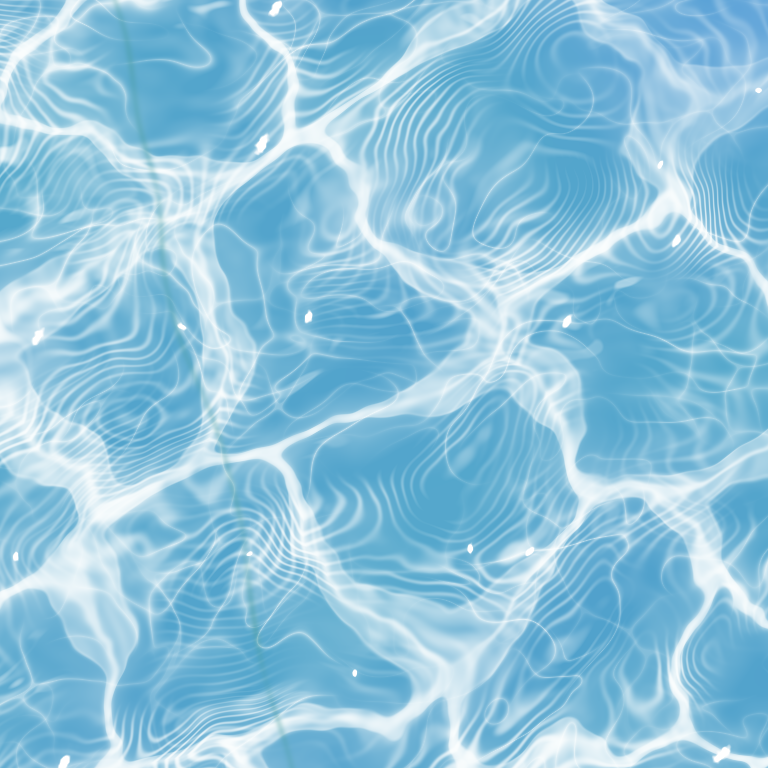
Give the GLSL for this texture, as a Shadertoy shader.

```glsl
// Sunlit pool water: white caustic web, folded light sheets, fine ripples and glints on light blue.
#define CELLS vec2(2.9, 3.8)
#define WARP 0.46
#define RIPPLE_FREQ 20.0
#define RIPPLE_GAIN 0.54
#define SHEET_GAIN 0.36
#define HALO_GAIN 0.20
#define GLINT_GRID 7.0
#define EXPOSURE 1.45
#define DEEP_COLOR vec3(0.325, 0.645, 0.800)
#define SKY_COLOR vec3(0.360, 0.620, 0.860)
#define LIGHT_COLOR vec3(0.985, 0.995, 0.995)
#define THREAD_COLOR vec3(0.300, 0.620, 0.640)

vec2 hash2(vec2 p) {
    vec3 q = fract(p.xyx * vec3(0.1031, 0.1030, 0.0973));
    q += dot(q, q.yzx + 33.33);
    return fract((q.xx + q.yz) * q.zy);
}

float slope(vec2 i, vec2 f, vec2 o) {
    return dot(hash2(i + o) * 2.0 - 1.0, f - o);
}

// Gradient noise, about -0.7 to 0.7
float noise(vec2 p) {
    vec2 i = floor(p), f = fract(p), o = vec2(0.0, 1.0);
    vec2 u = f * f * f * (f * (f * 6.0 - 15.0) + 10.0);
    return mix(mix(slope(i, f, o.xx), slope(i, f, o.yx), u.x),
               mix(slope(i, f, o.xy), slope(i, f, o.yy), u.x), u.y);
}

vec2 noise2(vec2 p) {
    return vec2(noise(p + 41.3), noise(p + 87.9));
}

// Soft mask from low to high noise
float region(vec2 p, float low, float high) {
    return smoothstep(low, high, noise(p));
}

// Distance to the cell borders, rounded where borders meet
float webDistance(vec2 p, float rounding) {
    vec2 cell = floor(p), f = fract(p), nearCell, nearPoint;
    float best = 9.0, sum = 0.0;
    for (int y = -1; y <= 1; y++)
    for (int x = -1; x <= 1; x++) {
        vec2 g = vec2(x, y);
        vec2 r = g + 0.08 + 0.84 * hash2(cell + g) - f;
        if (dot(r, r) < best) { best = dot(r, r); nearCell = g; nearPoint = r; }
    }
    for (int y = -2; y <= 2; y++)
    for (int x = -2; x <= 2; x++) {
        vec2 g = nearCell + vec2(x, y);
        vec2 r = g + 0.08 + 0.84 * hash2(cell + g) - f;
        vec2 side = r - nearPoint;
        if (dot(side, side) > 0.0001)
            sum += exp(-dot(0.5 * (nearPoint + r), normalize(side)) / rounding);
    }
    return max(-rounding * log(sum), 0.0);
}

// Thin bright lines along the contours of a field
float contours(float field) {
    return pow(0.5 + 0.5 * cos(6.2832 * field), 3.0);
}

// Scattered tilted specks with a small glow
float glints(vec2 uv) {
    vec2 q = uv * GLINT_GRID, cell = floor(q);
    float light = 0.0;
    for (int y = -1; y <= 1; y++)
    for (int x = -1; x <= 1; x++) {
        vec2 id = cell + vec2(x, y);
        vec2 rnd = hash2(id + 19.7);
        vec2 d = q - id - hash2(id + 53.1);
        float a = 0.3 + 2.4 * fract(rnd.y * 7.0);
        d = mat2(cos(a), sin(a), -sin(a), cos(a)) * d;
        float size = mix(0.03, 0.11, rnd.y * rnd.y);
        float r = length(d * vec2(1.0, 1.3 + rnd.y) + 0.5 * size * noise2(d * 20.0 + id)) / size;
        light += (1.0 - smoothstep(0.6, 1.2, r) + 0.35 * exp(-r * 0.8)) * step(0.72, rnd.x);
    }
    return light;
}

void mainImage(out vec4 fragColor, in vec2 fragCoord) {
    vec2 uv = fragCoord / iResolution.xy;
    vec2 p = mat2(0.83, -0.56, 0.56, 0.83) * uv * CELLS + 16.4;
    vec2 warped = p + WARP * noise2(p * 1.1) + 0.11 * noise2(p * 3.3);
    vec2 ragged = warped + 0.035 * noise2(p * 9.0);
    float busy = smoothstep(-0.35, 0.4, noise(p * 0.9 + 3.0) + 0.45 * (uv.y - uv.x));

    // Main web: halo, bright core and translucent sheets with lit rims
    float web = webDistance(ragged, 0.032);
    float spread = region(p * 1.25 + 12.0, -0.15, 0.35);
    float width = 0.015 + 0.15 * spread;
    float core = exp(-pow(web / mix(0.024, 0.013, spread), 2.0));
    float sheet = 1.0 - smoothstep(width * 0.92, width + 0.008, web);
    float rim = exp(-pow((web - width) / 0.011, 2.0));
    float streaks = 0.85 + 1.3 * noise(warped * vec2(13.0, 6.0) + 4.0 * noise2(p * 2.0));
    float light = 0.05 + HALO_GAIN * exp(-web * 6.5);
    light += SHEET_GAIN * sheet * streaks + 0.24 * rim * spread;
    light += core * mix(0.58, 0.34, spread) * (0.85 + 0.8 * noise(p * 3.0 + 5.0));

    // Soft mottling of the floor
    light += 0.20 * busy * region(warped * 2.3 + 7.0, -0.3, 0.45);
    light += 0.17 * noise(warped * 4.5 + 2.0) + 0.18 * noise(warped * 10.0 + 5.0) * busy;

    // Fine ripples following the web and the swell
    float swell = noise(warped * 1.35 + 30.0);
    float phase = RIPPLE_FREQ * (0.5 * web + 0.8 * swell) + 0.8 * noise(p * 4.0);
    float cross = RIPPLE_FREQ * 0.9 * noise(warped * 1.1 + 71.0) + 1.4 * noise(p * 2.5);
    float fade = 0.35 + 0.65 * exp(-web * 3.0);
    fade *= clamp(0.9 + 1.6 * noise(p * 2.8 + 33.0), 0.1, 1.6);
    light += RIPPLE_GAIN * fade * region(p * 1.5 + 61.0, -0.15, 0.25) * contours(phase);
    light += RIPPLE_GAIN * 0.75 * fade * region(p * 1.3 + 95.0, -0.05, 0.3) * contours(cross);

    // Stray filaments, finer broken webs and bright shards
    vec2 curl = warped + 0.25 * noise2(p * 3.0);
    light += 0.48 * exp(-abs(noise(curl * 2.1 + 14.0)) / 0.016) * region(p * 1.7 + 22.0, -0.15, 0.25);
    light += 0.40 * exp(-abs(noise(curl * 4.2 + 44.0)) / 0.028) * region(p * 1.4 + 66.0, -0.1, 0.3);
    float fine = webDistance(ragged * 2.1 + 0.7 * noise2(p * 2.4) + 9.0, 0.035);
    light += 0.60 * exp(-fine / 0.027) * (0.3 + 0.7 * busy) * region(p * 1.6 + 50.0, -0.1, 0.25);
    float shards = region(curl * vec2(6.0, 9.0) + 3.0 * swell, 0.1, 0.35);
    light += 0.60 * busy * shards * region(p * 1.9 + 17.0, -0.05, 0.3);

    // Colour: blue sky in the upper right, faint green thread on the floor
    float sky = smoothstep(0.36, 0.0, length((1.0 - uv) * vec2(0.8, 1.2)));
    vec3 water = mix(DEEP_COLOR, SKY_COLOR, 0.75 * sky);
    water *= 1.0 + vec3(0.08, 0.06, 0.0) * noise(p * 1.2 + 80.0);
    float threadX = mix(0.39, 0.13, uv.y) + 0.05 * noise(vec2(uv.y * 5.0, 2.5));
    float thread = exp(-pow((uv.x - threadX) / 0.005, 2.0)) * (0.5 + 0.6 * noise(uv * 14.0));

    light = max(light - 0.06, 0.0) * (1.0 - 0.5 * sky);
    light = 1.0 - exp(-EXPOSURE * light * (0.85 + 0.5 * light));
    vec3 color = mix(water, LIGHT_COLOR, light);
    color = mix(color, THREAD_COLOR, 0.6 * thread);
    color = mix(color, vec3(1.0), clamp(glints(uv), 0.0, 1.0));
    fragColor = vec4(color, 1.0);
}
```
